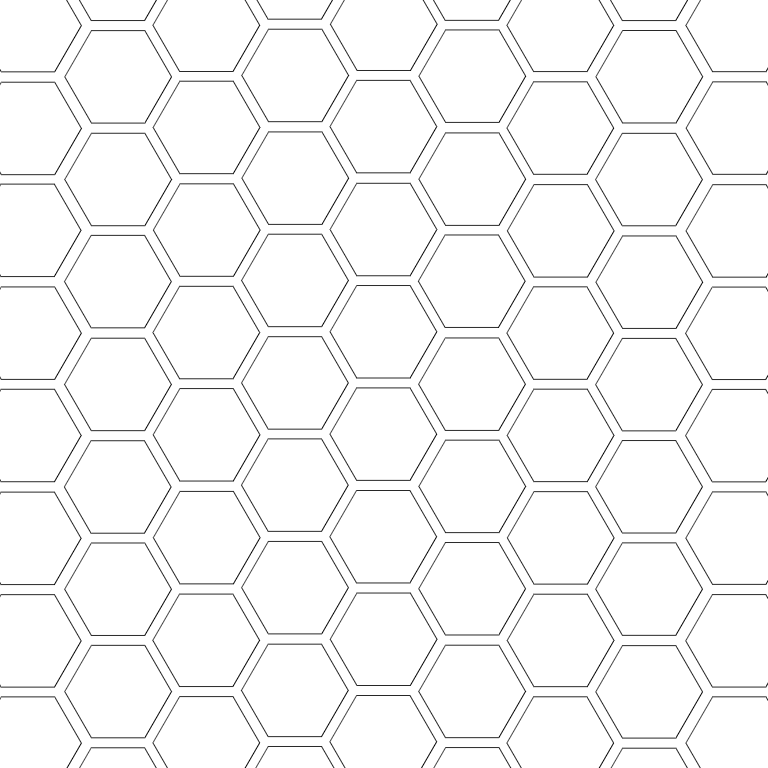
A Shadertoy shader for this pattern:

```glsl
// Honeycomb of separate flat-topped hexagons, drawn as hairline outlines on white.
// Each pixel tests the two nearest staggered columns with a hexagon distance;
// columns drift slightly, and a small hash offset loosens the cells.

vec2 hash22(vec2 p) {
    vec3 q = fract(p.xyx * vec3(0.1031, 0.1030, 0.0973));
    q += dot(q, q.yzx + 33.33);
    return fract((q.xx + q.yz) * q.zy);
}

// Distance to a flat-topped hexagon of the given half height
float hexagon(vec2 p, float halfHeight) {
    p = abs(p);
    return max(p.y, dot(p, vec2(0.8660, 0.5))) - halfHeight;
}

// Share of a pixel covered by a line, true for lines thinner than a pixel
float lineCoverage(float d, float width, float pixel) {
    float low = max(d - 0.5 * pixel, -0.5 * width);
    float high = min(d + 0.5 * pixel, 0.5 * width);
    return clamp((high - low) / pixel, 0.0, 1.0);
}

// Centre of the first cell in a column
vec2 columnOrigin(float column) {
    float fromMiddle = column - 4.0;
    float x = 0.0384 + 0.11524 * column;
    x += 0.0022 * sign(fromMiddle) * step(3.5, abs(fromMiddle));

    // Odd columns sit half a cell off, and the middle ones ride a little high
    float bump = (column - 3.4) / 1.4;
    float y = 0.4995 + 0.06673 * mod(column + 1.0, 2.0);
    return vec2(x, y + 0.0021 * exp(-bump * bump));
}

void mainImage(out vec4 fragColor, in vec2 fragCoord) {
    vec2 uv = fragCoord / iResolution.y;
    float pixel = 1.0 / iResolution.y;
    float rowPitch = 0.13346;
    float firstColumn = floor((uv.x - 0.0384) / 0.11524);
    float ink = 0.0;

    for (int i = 0; i < 2; i++) {
        float column = firstColumn + float(i);
        vec2 p = uv - columnOrigin(column);
        float row = round(p.y / rowPitch);
        p.y -= row * rowPitch;
        p += 0.0008 * (hash22(vec2(column, row) + 20.0) - 0.5);

        // Slanted sides run from faint at upper left to dark at lower right
        float slanted = step(abs(p.y), 0.5773 * abs(p.x) * 3.0);
        float shade = 0.86 + 0.065 * slanted * (sign(p.x) - sign(p.y));
        float d = hexagon(p, 0.0602);
        ink = max(ink, shade * lineCoverage(d, 0.00128, pixel));
    }

    fragColor = vec4(vec3(1.0 - ink), 1.0);
}
```
